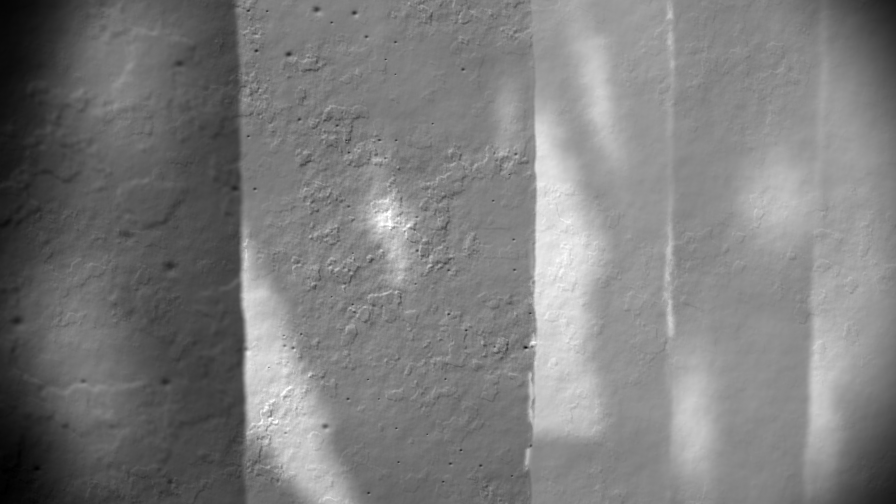
Give the GLSL for this texture, as a Shadertoy shader.

```glsl
// Sunlit plaster pilasters in grey: five upright panels with uneven edges,
// soft patches of light laid over them, and a rough skin made by lighting
// the slope of layered value noise. Lengths are in canvas heights.
const vec4 EDGE_TOP = vec4(0.472, 1.056, 1.336, 1.636);
const vec4 EDGE_BOTTOM = vec4(0.489, 1.053, 1.329, 1.597);
const vec4 EDGE_SOFT = vec4(0.006, 0.002, 0.005, 0.008);
const vec4 PANEL_TONE = vec4(0.485, 0.575, 0.54, 0.565);
const float SHADE_TONE = 0.26;
const float EDGE_WOBBLE = 0.014;
const float RELIEF = 0.27;
const vec2 LIGHT_STEP = vec2(-0.0026, 0.0034);
const float VIGNETTE = 0.9;

float hash(vec2 p) {
    vec3 q = fract(vec3(p.xyx) * 0.1031);
    q += dot(q, q.yzx + 33.33);
    return fract((q.x + q.y) * q.z);
}

float noise(vec2 p) {
    vec2 i = floor(p), f = fract(p);
    f = f * f * (3.0 - 2.0 * f);
    return mix(mix(hash(i), hash(i + vec2(1, 0)), f.x),
               mix(hash(i + vec2(0, 1)), hash(i + vec2(1, 1)), f.x), f.y);
}

float fbm(vec2 p) {
    float sum = 0.0, amp = 0.5;
    for (int i = 0; i < 4; i++) {
        sum += amp * noise(p);
        p = mat2(1.68, 1.26, -1.26, 1.68) * p + 7.3;
        amp *= 0.5;
    }
    return sum;
}

// Raised flakes with steep rims
float flakes(vec2 p) { return smoothstep(0.52, 0.66, fbm(p)); }

// Soft elliptical patch of light
float glow(vec2 p, vec2 centre, vec2 radius) {
    vec2 q = (p - centre) / radius;
    return exp(-dot(q, q));
}

// Sparse dents: dark hollow with a lit lower rim
float pits(vec2 p, float scale, float density) {
    vec2 cell = floor(p * scale);
    vec2 q = fract(p * scale) - 0.25 - 0.5 * vec2(hash(cell + 3.7), hash(cell + 19.1));
    vec2 size = mix(0.05, 0.12, hash(cell + 41.0)) * vec2(1.0, 0.8);
    float dent = glow(q, vec2(0), size) - 0.5 * glow(q, vec2(0.5, -1.1) * size, size);
    return dent * step(hash(cell + 71.0), density);
}

void mainImage(out vec4 fragColor, in vec2 fragCoord) {
    vec2 p = fragCoord / iResolution.y;
    vec2 uv = fragCoord / iResolution.xy;
    float pixel = 1.0 / iResolution.y;
    // Panel masks
    vec4 edges = mix(EDGE_BOTTOM, EDGE_TOP, p.y) + (fbm(vec2(p.y * 14.0, 4.0)) - 0.47) * EDGE_WOBBLE;
    edges.y += 0.008 * sin(3.14159 * p.y);
    vec4 side = p.x - edges;
    vec4 past = smoothstep(-EDGE_SOFT - pixel, EDGE_SOFT + pixel, side);
    float shade = 1.0 - past.x;
    vec4 panel = past * vec4(1.0 - past.yzw, 1.0);
    // Base tones, darker towards the floor
    float tone = shade * mix(0.09, SHADE_TONE, smoothstep(0.0, 0.2, p.x)) + dot(panel, PANEL_TONE);
    tone += 0.12 * (fbm(p * 4.0) - 0.47);
    tone -= dot(panel, vec4(0.07, 0.04, 0.06, 0.06)) * smoothstep(0.3, 0.0, p.y);

    // Light patches with ragged outlines
    vec2 l = p + 0.05 * (vec2(fbm(p * 10.0), fbm(p * 10.0 + 31.0)) - 0.47);
    float light0 = 0.24 * glow(l, vec2(0.25, 0.85), vec2(0.13, 0.24))
                 + 0.23 * glow(l, vec2(0.12, 0.36), vec2(0.13, 0.17))
                 + 0.15 * glow(l, vec2(0.22, 0.20), vec2(0.10, 0.12));
    float wedge = smoothstep(0.04, -0.035, l.x - 0.488 - 0.42 * (0.514 - l.y))
                * smoothstep(-0.04, 0.07, l.y - 0.15 + 1.2 * (l.x - 0.488));
    float light1 = 0.31 * wedge
                 + 0.34 * glow(l, vec2(0.775, 0.57), vec2(0.045, 0.04))
                 + 0.23 * glow(l, vec2(0.80, 0.49), vec2(0.034, 0.07))
                 + 0.09 * glow(l, vec2(0.755, 0.66), vec2(0.03, 0.09))
                 + 0.15 * glow(l, vec2(1.012, 0.768), vec2(0.03, 0.09));
    float bandRight = 1.17 - 0.09 * smoothstep(0.5, 0.84, l.y) + 0.02 * smoothstep(0.3, 0.15, l.y);
    float band = smoothstep(0.045, -0.035, l.x - bandRight)
               * smoothstep(0.11, 0.16, l.y) * smoothstep(0.9, 0.68, l.y);
    float streakX = 1.157 + 0.25 * (0.93 - l.y);
    float light2 = band * mix(0.19, 0.29, smoothstep(0.2, 0.5, p.y))
                 + 0.20 * glow(l, vec2(streakX, 0.81), vec2(0.03, 0.14));
    float light3 = 0.21 * glow(l, vec2(1.546, 0.60), vec2(0.075, 0.11))
                 + 0.25 * glow(l, vec2(1.37, 0.165), vec2(0.05, 0.14));
    float light4 = 0.20 * glow(l, vec2(1.628, 0.20), vec2(0.04, 0.18))
                 + 0.09 * glow(l, vec2(1.69, 0.50), vec2(0.10, 0.24));
    float light = shade * light0 + dot(panel, vec4(light1, light2, light3, light4));
    tone += light;

    // Worn, chipped rims along the edges
    float chips = smoothstep(0.35, 0.65, fbm(p * vec2(60.0, 40.0)));
    vec4 rim = exp(-pow((side + vec4(0.0, 0.006, 0.004, 0.0)) / vec4(0.008, 0.006, 0.008, 0.010), vec4(2)));
    float rimMid = glow(p, vec2(p.x, 0.42), vec2(1.0, 0.13)) + 0.5 * smoothstep(0.7, 0.9, p.y);
    tone += dot(rim, vec4(0.03, 0.03 + 0.27 * chips * smoothstep(0.55, 0.35, p.y),
                          0.02 + 0.20 * rimMid * (0.3 + chips), 0.04));

    // Plaster relief: crisp on the first lit panel, soft elsewhere
    float rough = 0.4 + 1.2 * smoothstep(0.4, 0.62, fbm(p * 6.0 + 12.0))
                + 0.9 * glow(p, vec2(0.82, 0.32), vec2(0.2, 0.16));
    float fine = fbm(p * 46.0) - fbm((p + LIGHT_STEP) * 46.0);
    float flake = flakes(p * 32.0) - flakes((p + LIGHT_STEP) * 32.0);
    float broad = fbm(p * 13.0) - fbm((p + 2.0 * LIGHT_STEP) * 13.0);
    float lump = flakes(p * 10.0) - flakes((p + 2.0 * LIGHT_STEP) * 10.0);
    tone += RELIEF * ((fine + 0.4 * flake) * rough * mix(0.35, 1.0, panel.x)
                      + broad * 0.7 + 0.3 * shade * lump) * (1.0 + 2.0 * light);
    // Dents and a hairline crack
    tone -= panel.x * (0.34 * pits(p, 15.0, 0.07) + 0.30 * pits(p + 5.0, 31.0, 0.10));
    tone -= shade * 0.17 * pits(p + 2.0, 10.0, 0.14);
    float crackY = 0.544 + 0.025 * (fbm(vec2(p.x * 22.0, 2.0)) - 0.47);
    float crack = smoothstep(0.002 + pixel, 0.0, abs(p.y - crackY)) * noise(vec2(p.x * 50.0, 2.0));
    tone -= 0.22 * crack * smoothstep(0.74, 0.77, p.x) * smoothstep(1.04, 0.92, p.x);
    // Vignette
    float corner = length((uv * 2.0 - 1.0) * vec2(0.95, 0.6));
    tone *= 1.0 - VIGNETTE * smoothstep(0.87, 1.18, corner);
    fragColor = vec4(vec3(clamp(tone, 0.0, 1.0)), 1.0);
}
```
